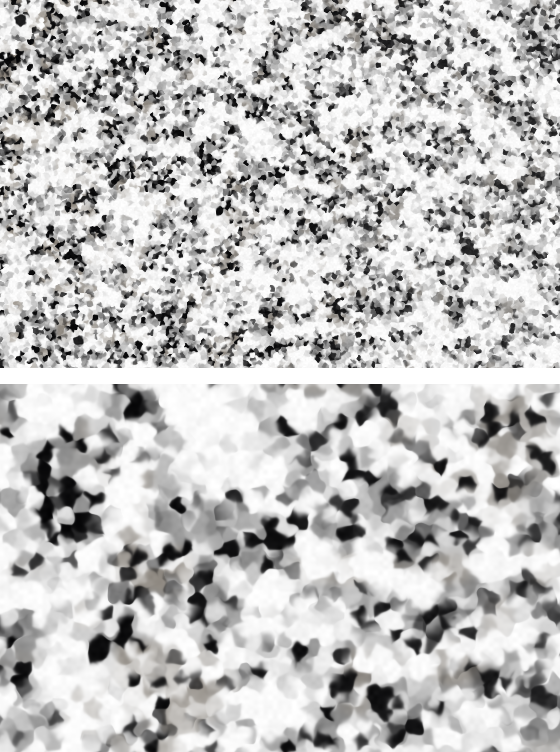
Top: the whole. Bottom: its middle third, enlarged.
Write a WebGL 1 fragment shader that draws this texture.

```glsl
precision highp float;
// Polished white granite: pale feldspar patches, grey quartz and clustered black mica grains.
uniform vec2 u_resolution;

const vec3 FELDSPAR = vec3(0.985, 0.985, 0.985);
const vec3 QUARTZ = vec3(0.53, 0.53, 0.53);
const vec3 WARM_QUARTZ = vec3(0.56, 0.53, 0.49);
const vec3 MICA = vec3(0.03, 0.03, 0.035);

float hash(vec2 p) {
  vec3 q = fract(vec3(p.xyx) * 0.1031);
  q += dot(q, q.yzx + 33.33);
  return fract((q.x + q.y) * q.z);
}

vec2 hash2(vec2 p) {
  return vec2(hash(p + 17.3), hash(p + 71.9));
}

float noise(vec2 p) {
  vec2 i = floor(p);
  vec2 f = fract(p);
  f = f * f * (3.0 - 2.0 * f);
  float bottom = mix(hash(i), hash(i + vec2(1.0, 0.0)), f.x);
  float top = mix(hash(i + vec2(0.0, 1.0)), hash(i + 1.0), f.x);
  return mix(bottom, top, f.y);
}

// 0 inside the pale crystals, 1 in the gaps between them
float crystalGap(vec2 p) {
  vec2 q = vec2(p.x * 0.9 + p.y * 0.35, p.y * 1.05 - p.x * 0.35);
  float n = 0.52 * noise(q * 24.0 + 5.0) + 0.48 * noise(q * 47.0 + 41.0);
  return smoothstep(0.25, 0.75, n);
}

// Soft-edged cells; each takes one tone from chance and from the gap at its centre
float grains(vec2 p, float scale, float sharpness, float gapShare, vec2 range, float seed) {
  vec2 q = p * scale;
  vec2 home = floor(q);
  float total = 0.0;
  float weights = 0.0;
  for (int y = -1; y <= 1; y++) {
    for (int x = -1; x <= 1; x++) {
      vec2 cell = home + vec2(float(x), float(y));
      vec2 centre = cell + hash2(cell + seed);
      vec2 away = q - centre;
      float weight = exp(-sharpness * dot(away, away));
      float score = mix(hash(cell + seed * 2.0), crystalGap(centre / scale), gapShare);
      total += weight * smoothstep(range.x, range.y, score);
      weights += weight;
    }
  }
  return total / max(weights, 0.000001);
}

// Rare larger round knots of mica
float knots(vec2 p, float scale, float chance) {
  vec2 q = p * scale;
  vec2 cell = floor(q);
  vec2 centre = cell + 0.3 + 0.4 * hash2(cell + 9.0);
  float radius = mix(0.07, 0.12, hash(cell + 3.0));
  float blob = 1.0 - smoothstep(radius * 0.75, radius * 1.15, length(q - centre));
  return blob * step(1.0 - chance, hash(cell + 27.0));
}

// Bends the cell borders so that grains look ragged
vec2 ragged(vec2 p, float scale, float amount) {
  vec2 bend = vec2(noise(p * scale + 13.0), noise(p * scale + 87.0));
  return p + amount * (bend - 0.5);
}

void main() {
  vec2 p = gl_FragCoord.xy / u_resolution.y;
  float across = gl_FragCoord.x / u_resolution.x;
  vec2 r = ragged(p, 125.0, 0.007);

  // Pale ground and grey quartz
  float quartz = grains(r, 82.0, 7.0, 0.42, vec2(0.34, 0.95), 11.0);
  float warmth = smoothstep(0.5, 0.8, noise(p * 24.0 + 60.0)) * (1.0 - 0.6 * across);
  vec3 color = mix(FELDSPAR, mix(QUARTZ, WARM_QUARTZ, warmth), quartz);

  // Black mica, weaker towards the right
  float mica = grains(r, 94.0, 8.0, 0.34, vec2(0.63, 0.86), 53.0);
  mica *= mix(1.0, 0.85, smoothstep(0.35, 0.9, across));
  mica = max(mica, 0.9 * knots(r, 7.0, 0.04));
  color = mix(color, MICA, mica);

  // Fine surface speckle
  color += 0.04 * (noise(p * 230.0) - 0.5);
  gl_FragColor = vec4(clamp(color, 0.0, 1.0), 1.0);
}
```
